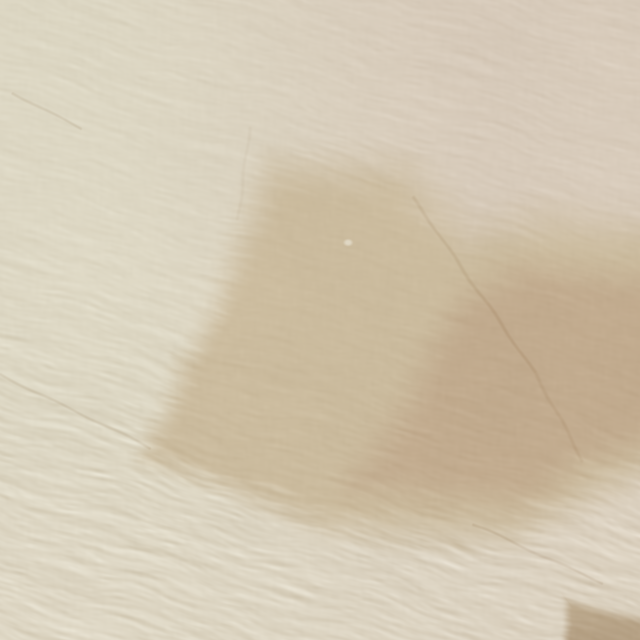
Write a Shadertoy shader that draws this texture.

```glsl
const vec3 CREAM = vec3(0.865, 0.842, 0.765);
const vec3 BLUSH = vec3(0.842, 0.792, 0.728);
const vec3 PALE  = vec3(0.868, 0.836, 0.765);
const vec3 TAN   = vec3(0.795, 0.733, 0.618);
const vec3 BROWN = vec3(0.757, 0.667, 0.555);
const vec3 UMBER = vec3(0.690, 0.605, 0.490);
const vec3 GRAIN_TINT = vec3(0.85, 1.0, 1.2);
const float GRAIN_ANGLE = -0.29;
const float GRAIN_DEPTH = 0.055;
const float EDGE_SOFT = 0.032;
const float EDGE_FRAY = 0.014;

vec2 hash2(vec2 p) {
    vec3 q = fract(vec3(p.xyx) * vec3(0.1031, 0.1030, 0.0973));
    q += dot(q, q.yzx + 33.33);
    return fract((q.xx + q.yz) * q.zy);
}

// Cellular noise: one soft signed blob scattered in every cell
float blobs(vec2 p) {
    vec2 cell = floor(p);
    float sum = 0.0;
    for (int j = -1; j <= 1; j++)
    for (int i = -1; i <= 1; i++) {
        vec2 id = cell + vec2(i, j);
        vec2 d = p - id - hash2(id + 71.0);
        sum += (2.0 * hash2(id + 193.0).x - 1.0) * exp(-4.5 * dot(d, d));
    }
    return sum;
}

// Layered fibres, long along x and thin along y
float fibres(vec2 p) {
    p.y += 0.004 * sin(p.x * 17.0 + p.y * 9.0) + 0.002 * sin(p.x * 41.0 - p.y * 23.0);
    return 0.50 * blobs(p * vec2(9.0, 75.0))
         + 0.38 * blobs(p * vec2(17.0, 130.0) + 40.0)
         + 0.25 * blobs(p * vec2(45.0, 210.0) + 90.0);
}

float segmentDist(vec2 p, vec2 a, vec2 b) {
    vec2 e = b - a;
    return length(p - a - e * clamp(dot(p - a, e) / dot(e, e), 0.0, 1.0));
}

float scratch(vec2 p, vec2 a, vec2 b, float width) {
    return 1.0 - smoothstep(0.0, width, segmentDist(p, a, b));
}

// Signed distance to a nine-sided outline, negative inside
float outlineDist(vec2 p, vec2 v[9]) {
    float d = 10.0, side = 1.0;
    for (int i = 0; i < 9; i++) {
        vec2 a = v[i], b = v[(i + 1) % 9];
        d = min(d, segmentDist(p, a, b));
        if ((a.y > p.y) != (b.y > p.y) &&
            p.x < a.x + (b.x - a.x) * (p.y - a.y) / (b.y - a.y)) side = -side;
    }
    return side * d;
}

float softFill(float d, float softness) {
    return 1.0 - smoothstep(-softness, softness, d);
}

void mainImage(out vec4 fragColor, in vec2 fragCoord) {
    vec2 uv = fragCoord / iResolution.xy;
    float c = cos(GRAIN_ANGLE), s = sin(GRAIN_ANGLE);
    vec2 along = vec2(c * uv.x + s * uv.y, c * uv.y - s * uv.x);
    float fibre = fibres(along);
    float relief = fibre - fibres(along + vec2(0.002, 0.006));
    float cloud = blobs(uv * 6.0) + 0.5 * blobs(uv * 15.0 + 20.0);

    // Paper tone: cream at left, blush at upper right, pale below
    vec3 col = mix(CREAM, BLUSH, smoothstep(0.15, 0.85, uv.x + 0.15 * (uv.y - 0.5)));
    col = mix(col, PALE, 0.65 * (1.0 - smoothstep(0.05, 0.45, uv.y)));
    col += 0.006 * cloud;

    // Overlapping stains with frayed borders
    vec2 wash[9] = vec2[9](vec2(0.225, 0.285), vec2(0.425, 0.735), vec2(0.635, 0.735),
        vec2(0.735, 0.630), vec2(0.86, 0.66), vec2(1.1, 0.63), vec2(1.1, 0.30),
        vec2(0.80, 0.165), vec2(0.52, 0.175));
    vec2 core[9] = vec2[9](vec2(0.55, 0.24), vec2(0.64, 0.38), vec2(0.72, 0.53),
        vec2(0.83, 0.585), vec2(1.1, 0.55), vec2(1.1, 0.34), vec2(0.91, 0.275),
        vec2(0.82, 0.215), vec2(0.68, 0.225));
    float fray = EDGE_FRAY * (fibre + 0.6 * cloud);
    float topBlur = 0.018 * smoothstep(0.45, 0.75, uv.y);
    float lowerBlur = 0.018 * smoothstep(0.35, 0.75, uv.x);
    float stain = softFill(outlineDist(uv, wash) + fray, EDGE_SOFT + topBlur + lowerBlur);
    float heart = softFill(outlineDist(uv, core) + fray, EDGE_SOFT * 1.4);
    col = mix(col, TAN + 0.008 * cloud, stain);
    col = mix(col, BROWN + 0.008 * cloud, 0.92 * heart);

    // Dark patch in the lower right corner
    float patchDist = max(0.886 - uv.x, uv.y - 0.062 + 0.28 * (uv.x - 0.886));
    float corner = softFill(patchDist + 0.3 * fray, 0.010);
    col = mix(col, mix(UMBER, TAN, 0.35 * smoothstep(0.0, 0.06, uv.y)), 0.9 * corner);

    // Embossed grain, deepest at lower left and muted by the stains
    float depth = mix(0.36, 1.0, 1.0 - smoothstep(0.2, 0.75, uv.y + 0.2 * uv.x));
    depth *= 1.0 - 0.60 * max(stain, corner);
    col += GRAIN_DEPTH * depth * (relief + 0.25 * fibre) * GRAIN_TINT;

    // Fine cross weave
    float weave = blobs(uv * vec2(150.0, 55.0)) + blobs(uv * vec2(60.0, 190.0) + 11.0);
    col += 0.005 * weave;

    // Bent crease, long scratches and a bright fleck
    vec2 wobble = uv + 0.0015 * vec2(sin(uv.y * 70.0), sin(uv.x * 55.0));
    float crease = max(scratch(wobble, vec2(0.645, 0.69), vec2(0.71, 0.60), 0.005),
                       scratch(wobble, vec2(0.71, 0.60), vec2(0.75, 0.54), 0.005));
    crease = max(crease, scratch(wobble, vec2(0.75, 0.54), vec2(0.835, 0.42), 0.005));
    crease = max(crease, 0.7 * scratch(wobble, vec2(0.835, 0.42), vec2(0.91, 0.28), 0.005));
    float nicks = scratch(wobble, vec2(0.02, 0.855), vec2(0.125, 0.80), 0.004);
    nicks = max(nicks, scratch(wobble, vec2(0.0, 0.415), vec2(0.235, 0.30), 0.004));
    nicks = max(nicks, scratch(wobble, vec2(0.74, 0.18), vec2(0.94, 0.09), 0.004));
    nicks = max(nicks, 0.4 * scratch(wobble, vec2(0.39, 0.80), vec2(0.372, 0.66), 0.005));
    col -= (0.045 * crease + 0.055 * nicks) * vec3(0.8, 1.0, 1.15);
    float fleck = 1.0 - smoothstep(0.002, 0.008, length((uv - vec2(0.544, 0.621)) * vec2(0.85, 1.1)));
    col = mix(col, vec3(0.89, 0.86, 0.79), 0.85 * fleck);

    fragColor = vec4(clamp(col, 0.0, 1.0), 1.0);
}
```
